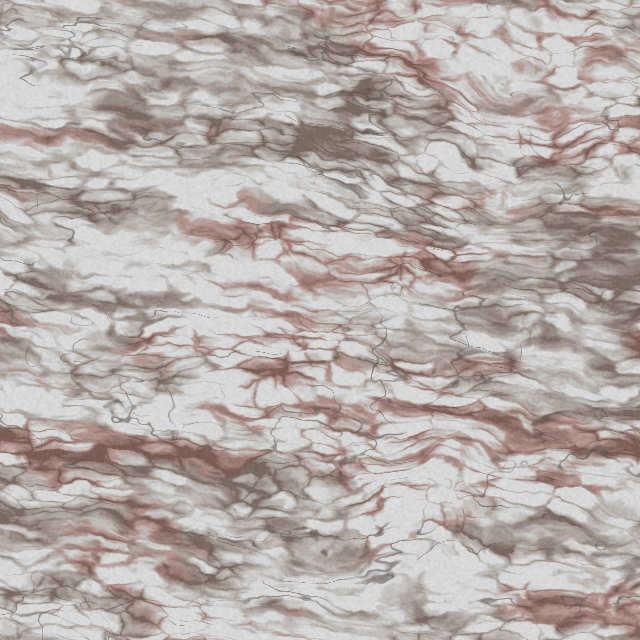
Give the GLSL for this texture, as a Shadertoy shader.

```glsl
// Layered marble: pale flattened lenses in beige, rose and brown streaks with fine dark cracks.

const vec3 BROWN = vec3(0.48, 0.42, 0.385);
const vec3 TAUPE = vec3(0.60, 0.555, 0.53);
const vec3 BEIGE = vec3(0.69, 0.655, 0.63);
const vec3 PALE  = vec3(0.755, 0.745, 0.73);
const vec3 WHITE = vec3(0.845, 0.845, 0.85);
const vec3 CRACK = vec3(0.36, 0.32, 0.30);
const vec3 ROSE_TINT = vec3(1.0, 0.872, 0.862);

float hash(vec2 p) {
    vec3 h = fract(vec3(p.xyx) * 0.1031);
    h += dot(h, h.yzx + 33.33);
    return fract((h.x + h.y) * h.z);
}

vec2 hash2(vec2 p) {
    return vec2(hash(p), hash(p + vec2(57.0, 113.0)));
}

float noise(vec2 p) {
    vec2 i = floor(p), f = fract(p);
    f = f * f * f * (f * (f * 6.0 - 15.0) + 10.0);
    float low = mix(hash(i), hash(i + vec2(1, 0)), f.x);
    float high = mix(hash(i + vec2(0, 1)), hash(i + vec2(1, 1)), f.x);
    return mix(low, high, f.y);
}

float fbm(vec2 p, int octaves) {
    float sum = 0.0, weight = 0.5, total = 0.0;
    for (int i = 0; i < octaves; i++) {
        sum += weight * noise(p);
        total += weight;
        weight *= 0.5;
        p = p * 2.03 + vec2(17.3, 9.1);
    }
    return sum / total;
}

// Noise offset centred on zero, for bending the layers
vec2 bend(vec2 p, int octaves) {
    return vec2(fbm(p, octaves), fbm(p + vec2(41.7, 23.9), octaves)) - 0.5;
}

// Cellular lenses: x is the distance to the rim, y a random brightness
vec2 lens(vec2 p) {
    vec2 cell = floor(p);
    float nearest = 9.0, second = 9.0, brightness = 0.0;
    for (int y = -1; y <= 1; y++) {
        for (int x = -1; x <= 1; x++) {
            vec2 c = cell + vec2(x, y);
            float d = length(c + 0.1 + 0.8 * hash2(c) - p);
            if (d < nearest) {
                second = nearest;
                nearest = d;
                brightness = hash(c + vec2(7.0, 71.0));
            } else {
                second = min(second, d);
            }
        }
    }
    return vec2(second - nearest, brightness);
}

float lensBody(vec2 l) {
    return smoothstep(0.04, 0.42, l.x) * l.y;
}

// Thin line along the middle contour of a noise field
float crackLine(vec2 p, float width) {
    return 1.0 - smoothstep(0.0, width, abs(fbm(p, 4) - 0.5));
}

vec3 stoneColor(float s) {
    vec3 c = mix(BROWN, TAUPE, smoothstep(0.06, 0.30, s));
    c = mix(c, BEIGE, smoothstep(0.27, 0.44, s));
    c = mix(c, PALE, smoothstep(0.42, 0.59, s));
    return mix(c, WHITE, smoothstep(0.56, 0.78, s));
}

void mainImage(out vec4 fragColor, in vec2 fragCoord) {
    vec2 uv = fragCoord / iResolution.y;

    // Layers dip gently to the right and ripple at three scales
    vec2 q = uv + vec2(0.0, 0.13 * uv.x);
    q += vec2(0.08, 0.10) * bend(uv * vec2(3.0, 4.0), 3);
    q += vec2(0.05, 0.025) * bend(uv * vec2(12.0, 18.0) + 5.0, 3);
    q += vec2(0.016, 0.009) * bend(uv * vec2(40.0, 60.0) + 11.0, 3);

    // Brightness of lenses and streaks
    vec2 smallLens = lens(q * vec2(15.0, 48.0));
    vec2 largeLens = lens(q * vec2(6.0, 21.0) + 31.0);
    float broad = fbm(q * vec2(3.0, 7.0) + 3.0, 4) - 0.5;
    float streak = fbm(q * vec2(9.0, 32.0) + 13.0, 5) - 0.5;
    float fine = fbm(q * vec2(38.0, 115.0) + 29.0, 3) - 0.5;
    float s = 0.36 + 0.7 * broad + 1.1 * streak + 0.5 * fine;
    s += 0.42 * lensBody(smallLens) + 0.27 * lensBody(largeLens);

    // Shadowed rims around some lenses
    float rimMask = smoothstep(0.42, 0.65, fbm(uv * vec2(7.0, 13.0) + 19.0, 3));
    float rim = 1.0 - smoothstep(0.0, 0.13, min(smallLens.x, largeLens.x * 2.0));
    s -= 0.22 * rim * rimMask;

    // Rose bands fill the darker matrix
    vec3 color = stoneColor(s);
    float rose = smoothstep(0.46, 0.58, fbm(q * vec2(4.5, 12.0) + 47.0, 4));
    rose *= 1.0 - smoothstep(0.44, 0.66, s);
    color *= mix(vec3(1.0), ROSE_TINT, rose);

    // Fine cracks, mostly along the layers with a few crossing them
    float crackMask = smoothstep(0.48, 0.68, fbm(uv * vec2(8.0, 14.0) + 61.0, 3));
    float along = crackLine(q * vec2(6.0, 19.0) + 73.0, 0.022) * crackMask;
    float crossMask = smoothstep(0.54, 0.72, fbm(uv * 9.0 + 83.0, 3));
    float across = crackLine(uv * vec2(9.0, 11.0) + 97.0, 0.012) * crossMask;
    color = mix(color, CRACK, 0.6 * max(along, across));

    // Mineral grain
    float grain = noise(uv * 230.0) + noise(uv * 420.0 + 9.0) - 1.0;
    color += 0.035 * grain;

    fragColor = vec4(clamp(color, 0.0, 1.0), 1.0);
}
```
